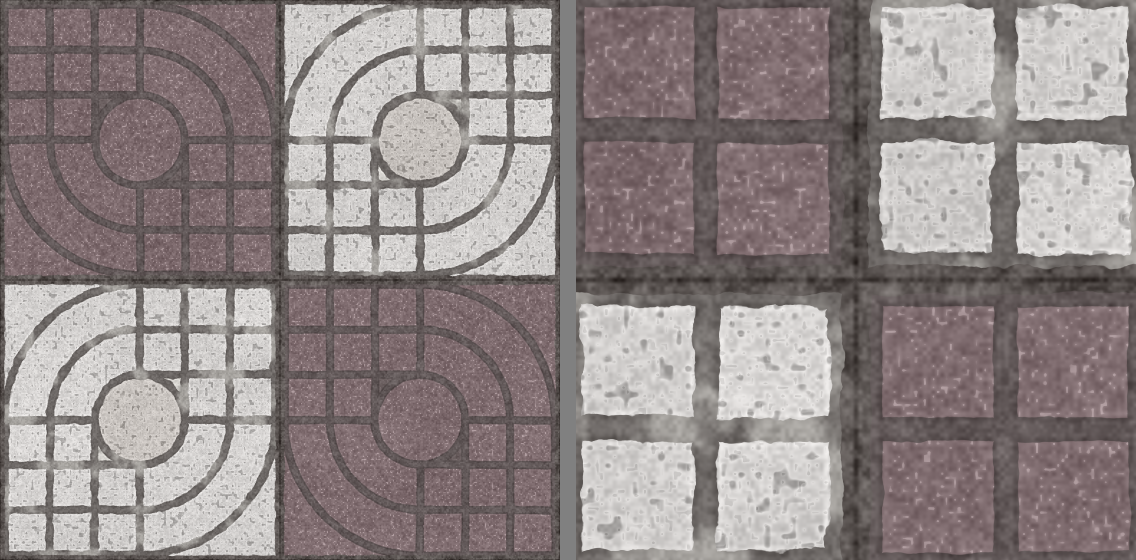
Left, the full canvas; right, a detail of the centre.
This texture is drawn by a WebGL 1 fragment shader. Its source:

```glsl
precision highp float;
uniform vec2 u_resolution;

float hash(vec2 p) {
  vec3 q = fract(p.xyx * vec3(0.1031, 0.103, 0.0973));
  q += dot(q, q.yzx + 33.33);
  return fract((q.x + q.y) * q.z);
}

float noise(vec2 p) {
  vec2 i = floor(p), f = fract(p);
  f = f * f * (3.0 - 2.0 * f);
  return mix(mix(hash(i), hash(i + vec2(1.0, 0.0)), f.x),
             mix(hash(i + vec2(0.0, 1.0)), hash(i + 1.0), f.x), f.y);
}

float fbm(vec2 p) {
  float sum = 0.0, gain = 0.53;
  for (int i = 0; i < 4; i++) {
    sum += gain * noise(p);
    p = p * 2.1 + 17.3;
    gain *= 0.5;
  }
  return sum;
}

const float STEP = 0.161; // spacing of grid lines and rings

// Distance to the nearest groove centre: grid in two quadrants, arcs in the others
float grooveDistance(vec2 p) {
  float r = length(p);
  if (r < STEP) return STEP - r;
  vec2 a = abs(p);
  float d = r - STEP;
  if (p.x * p.y < 0.0) {
    vec2 g = abs(a - STEP * min(floor(a / STEP + 0.5), 3.0));
    return min(d, min(g.x, g.y));
  }
  float arc = abs(r - STEP * min(floor(r / STEP + 0.5), 3.0));
  return min(min(d, arc), min(a.x, a.y));
}

void main() {
  vec2 uv = gl_FragCoord.xy / u_resolution;
  float aa = 1.5 / min(u_resolution.x, u_resolution.y);

  // Checkerboard of red and white tiles, white ones mirrored
  vec2 cell = floor(uv * 2.0);
  vec2 p = fract(uv * 2.0) - 0.5;
  float red = mod(cell.x + cell.y, 2.0);
  p.x *= 2.0 * red - 1.0;
  float tone = hash(cell + 4.7) - 0.5;

  // Grain and wear
  float fine = noise(uv * 390.0);
  float coarse = noise(uv * 190.0 + 31.0);
  float grain = 0.55 * fine + 0.45 * coarse - 0.5;
  float ragged = fbm(uv * 75.0) - 0.5;
  float blotch = fbm(uv * 9.0 + 5.0) - 0.5;
  float wear = fbm(uv * 24.0 + 60.0);

  // Stone faces
  float radius = length(p);
  float disc = 1.0 - smoothstep(STEP - aa, STEP + aa, radius);
  vec3 redStone = vec3(0.495, 0.42, 0.432) + 0.2 * grain + 0.06 * blotch;
  redStone += 0.12 * smoothstep(0.78, 0.95, fine);
  vec3 whiteStone = vec3(0.845, 0.835, 0.828) + 0.24 * grain + 0.08 * blotch;
  whiteStone -= 0.24 * smoothstep(0.68, 0.92, coarse) + 0.12 * smoothstep(0.75, 0.95, fine);
  whiteStone -= disc * vec3(0.04, 0.05, 0.06);
  vec3 color = mix(whiteStone, redStone, red) + 0.03 * tone;

  // Corners between the disc and its surrounding square
  vec2 a = abs(p);
  float corner = (1.0 - smoothstep(STEP - aa, STEP + aa, max(a.x, a.y))) * (1.0 - disc);
  corner *= step(p.x * p.y, 0.0);
  vec3 fillColor = mix(vec3(0.84, 0.83, 0.81) - 0.3 * smoothstep(0.5, 0.7, wear),
                       vec3(0.39, 0.35, 0.35), red);
  color = mix(color, fillColor + 0.16 * grain, corner * 0.85);

  // Grooves, partly filled with pale dust on white tiles
  float d = grooveDistance(p + 0.006 * blotch);
  float halfWidth = 0.0145 + ragged * mix(0.014, 0.006, red);
  float groove = 1.0 - smoothstep(halfWidth - aa, halfWidth + aa, d);
  float rim = smoothstep(0.006, 0.013, d);
  float dust = smoothstep(0.5, 0.72, wear) * (1.0 - red);
  vec3 grooveColor = mix(vec3(0.41, 0.39, 0.38), vec3(0.385, 0.35, 0.35), red);
  grooveColor += 0.17 * grain + 0.12 * ragged - 0.05 * rim;
  grooveColor = mix(grooveColor, vec3(0.72, 0.71, 0.69) + 0.2 * grain, dust * 0.75);
  color = mix(color, grooveColor, groove * 0.95);

  // Soft highlight along the groove lips
  float lip = smoothstep(0.013, 0.017, d) * (1.0 - smoothstep(0.017, 0.024, d));
  color += lip * (1.0 - groove) * mix(0.05, 0.025, red);

  // Joints between tiles
  float edge = 0.5 - max(a.x, a.y);
  float jointWidth = 0.017 + 0.012 * ragged;
  float joint = 1.0 - smoothstep(jointWidth - aa, jointWidth + aa, edge);
  vec3 jointColor = vec3(0.36, 0.335, 0.325) + 0.22 * grain + 0.25 * ragged;
  jointColor -= 0.1 * (1.0 - smoothstep(0.0, 0.006, edge));
  color = mix(color, jointColor, joint);

  gl_FragColor = vec4(clamp(color, 0.0, 1.0), 1.0);
}
```
